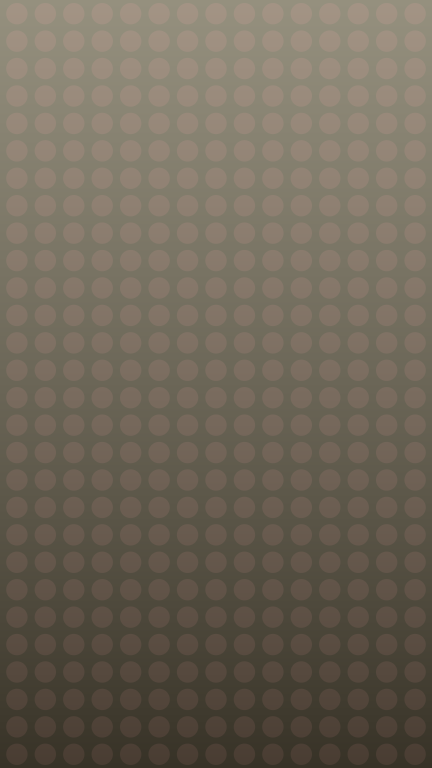
Give the GLSL for this pattern, as a Shadertoy shader.

```glsl
// Layout, in units of the canvas height
const vec2 PITCH = vec2(1.0 / 27.0, 1.0 / 28.0);
const float DOT_RADIUS = 0.0139;

// Vertical gradients of the ground and of the dots
const vec3 GROUND_BOTTOM = vec3(0.215, 0.195, 0.150);
const vec3 GROUND_TOP = vec3(0.585, 0.565, 0.495);
const vec3 DOT_BOTTOM = vec3(0.285, 0.235, 0.195);
const vec3 DOT_TOP = vec3(0.640, 0.580, 0.520);
const float GRADIENT_BOW = 0.2;

// Height remapped to rise faster near the bottom
float bowedHeight(float t) {
    return t * (1.0 + GRADIENT_BOW * (1.0 - t));
}

// Signed distance to the nearest dot; a column sits on the centre line
float dotDistance(vec2 p) {
    vec2 cell = p / PITCH + vec2(0.5, 0.0);
    vec2 local = (fract(cell) - 0.5) * PITCH;
    return length(local) - DOT_RADIUS;
}

void mainImage(out vec4 fragColor, in vec2 fragCoord) {
    float pixel = 1.0 / iResolution.y;
    vec2 p = vec2(fragCoord.x - 0.5 * iResolution.x, fragCoord.y) * pixel;

    float shade = bowedHeight(p.y);
    vec3 ground = mix(GROUND_BOTTOM, GROUND_TOP, shade);
    vec3 dotColor = mix(DOT_BOTTOM, DOT_TOP, shade);

    // Dots with a one-pixel soft edge
    float coverage = clamp(0.5 - dotDistance(p) / pixel, 0.0, 1.0);
    fragColor = vec4(mix(ground, dotColor, coverage), 1.0);
}
```
